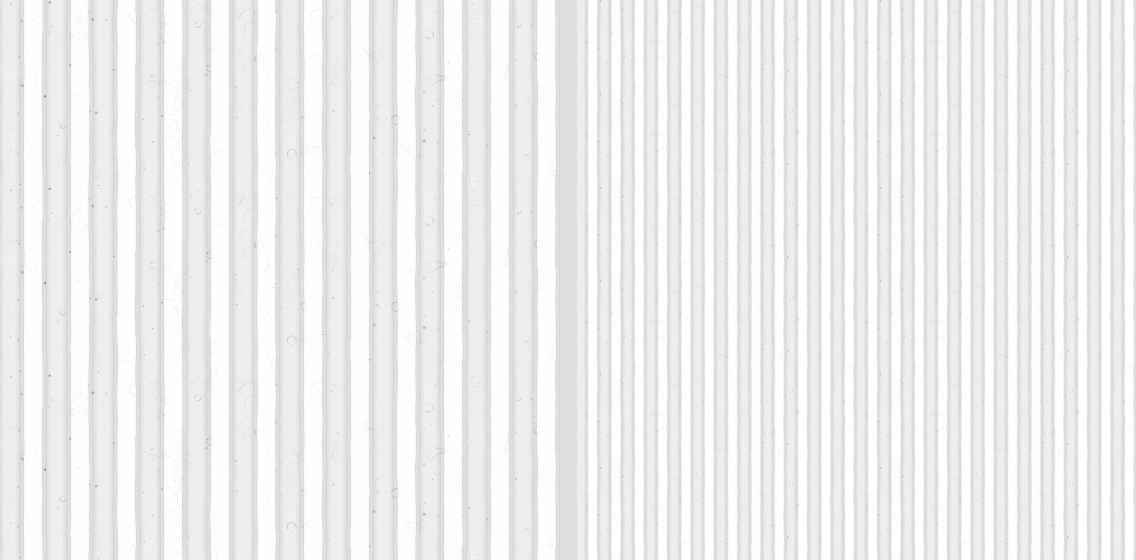
Left: one tile. Right: repeated 2 by 2.
A three.js fragment shader for this texture:

```glsl
// Draws twelve white vertical ribs between pale grey shaded channels with fine specks, rings and scuffs.
varying vec2 vUv;

float hash(vec2 p) {
  vec3 q = fract(p.xyx * vec3(0.1031, 0.1030, 0.0973));
  q += dot(q, q.yzx + 33.33);
  return fract((q.x + q.y) * q.z);
}

// Value noise that wraps after a whole number of cells
float noise(vec2 p, vec2 period) {
  vec2 i = floor(p), f = fract(p);
  f = f * f * (3.0 - 2.0 * f);
  vec2 a = mod(i, period), b = mod(i + 1.0, period);
  return mix(mix(hash(a), hash(vec2(b.x, a.y)), f.x),
             mix(hash(vec2(a.x, b.y)), hash(b), f.x), f.y);
}

// One small dot in some cells of a wrapping grid
float specks(vec2 p, vec2 period, float amount, float size) {
  vec2 cell = mod(floor(p), period);
  vec2 center = 0.25 + 0.5 * vec2(hash(cell + 11.0), hash(cell + 47.0));
  float radius = size * (0.5 + hash(cell + 83.0));
  float dot1 = 1.0 - smoothstep(radius * 0.3, radius * 1.5, length(fract(p) - center));
  float strength = hash(cell + 131.0);
  return dot1 * step(hash(cell + 5.0), amount) * (0.2 + 0.8 * strength * strength);
}

// A broken little circle in some cells of a wrapping grid
float rings(vec2 p, vec2 period) {
  vec2 cell = mod(floor(p), period);
  vec2 center = 0.2 + 0.6 * vec2(hash(cell + 19.0), hash(cell + 71.0));
  float radius = 0.055 + 0.045 * hash(cell + 37.0);
  float d = abs(length(fract(p) - center) - radius);
  float broken = smoothstep(0.2, 0.65, noise(p * 16.0, period * 16.0));
  return (1.0 - smoothstep(0.004, 0.024, d)) * broken * step(hash(cell + 3.0), 0.22);
}

void main() {
  // Twelve ribs across; the wear repeats three times up
  vec2 wearSize = vec2(12.0, 4.0);
  vec2 p = vUv * vec2(12.0, 12.0);

  // Channel profile: distance from the channel center, with slightly uneven edges
  float offset = fract(p.x + 0.289) - 0.5;
  float side = floor(p.x + 0.289) * 2.0 + step(0.0, offset);
  float wobble = noise(vec2(side * 3.0, p.y * 2.0), vec2(72.0, 8.0)) - 0.5;
  float fineWobble = noise(vec2(side * 3.0 + 1.0, p.y * 9.0), vec2(72.0, 36.0)) - 0.5;
  float d = abs(offset) + 0.018 * wobble + 0.007 * fineWobble;
  float channel = 1.0 - smoothstep(0.297, 0.313, d);

  // Channel shading: pale floor, dark groove, flat lip and thin rim
  float grey = 0.936 - 0.055 * smoothstep(0.09, 0.215, d);
  grey -= 0.04 * exp(-pow((d - 0.218) / 0.018, 2.0));
  grey -= 0.035 * exp(-pow((d - 0.298) / 0.012, 2.0));
  grey += 0.006 * (noise(p * vec2(12.0, 1.0), wearSize * vec2(12.0, 1.0)) - 0.5);

  // White rib with a faint shadow beside its edge
  float white = 0.995 - 0.018 * (1.0 - smoothstep(0.305, 0.36, d));
  float shade = mix(white, grey, channel);

  // Faint scuffed patches
  float patches = smoothstep(0.68, 0.9, noise(p * vec2(3.0, 2.0) + 0.5, wearSize * vec2(3.0, 2.0)));
  float grain = noise(p * 20.0, wearSize * 20.0);
  shade -= 0.022 * patches * smoothstep(0.45, 0.8, grain);

  // Hairline scratches along noise contours
  float contour = abs(noise(p * vec2(2.0, 3.0), wearSize * vec2(2.0, 3.0)) - 0.5);
  float scratchArea = smoothstep(0.78, 0.92, noise(p * 2.0 + 0.3, wearSize * 2.0));
  shade -= 0.06 * scratchArea * (1.0 - smoothstep(0.005, 0.03, contour));

  // Specks, heavier in the channels, and dried rings
  float dirt = mix(0.25, 1.0, channel);
  shade -= 0.22 * dirt * specks(p * 6.0, wearSize * 6.0, 0.13, 0.09);
  shade -= 0.38 * dirt * specks(p * 2.0 + 0.4, wearSize * 2.0, 0.12, 0.045);
  shade -= 0.11 * dirt * rings(p, wearSize);

  gl_FragColor = vec4(vec3(clamp(shade, 0.0, 1.0)), 1.0);
}
```
